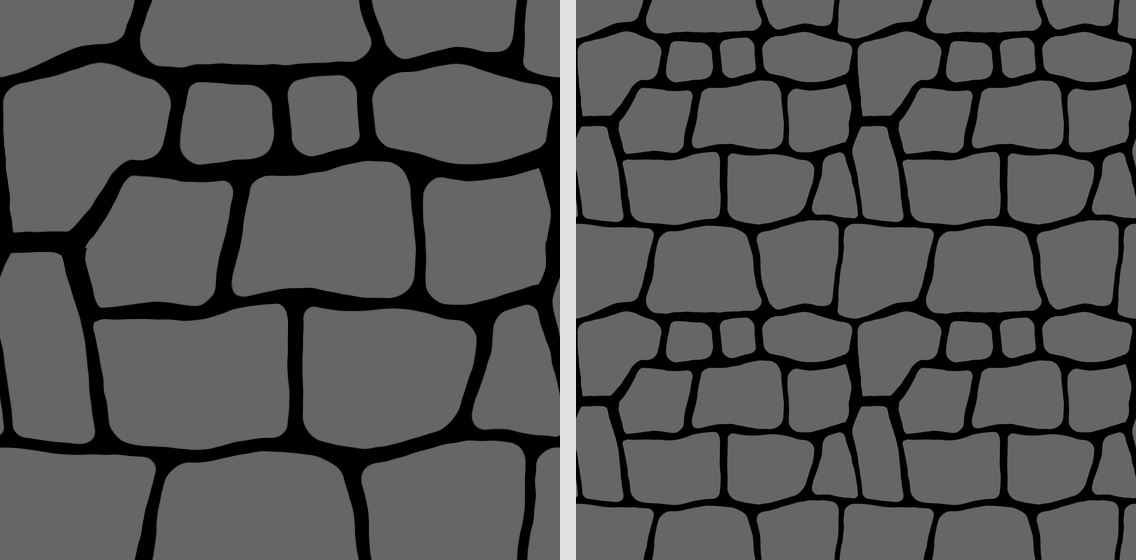
Left, the tile; right, the same tile 2 across and 2 down.
Write a Shadertoy shader that draws this texture.

```glsl
// Dry stone wall: flat grey rounded blocks separated by uneven black joints.
// Four wavy courses are split by slanted joints; two of the course lines meet
// near the left so that blocks interlock. Everything wraps on the unit square.

#define STONE_GREY 0.40
#define JOINT_HALF_WIDTH 0.0138
#define JOINT_VARIATION 0.006
#define COURSE_WAVE 0.026
#define JOINT_SLANT 0.24
#define JOINT_JITTER 0.28
#define RADIUS_MIN 0.014
#define RADIUS_MAX 0.052
#define EDGE_WOBBLE 0.007
#define EDGE_NICKS 0.0014
#define PINCH_HEIGHT 0.57

const float PI = 3.14159265;

// Per course, from the bottom up
const vec4 COURSE_BASE = vec4(0.20, 0.46, 0.70, 0.88);
const vec4 COURSE_MIDDLE = vec4(0.33, 0.58, 0.79, 1.04);
const vec4 STONE_COUNT = vec4(4.0, 3.0, 4.0, 3.0);
const vec4 COURSE_OFFSET = vec4(0.0, 0.05, 0.0, 0.26);
const vec4 WIDTH_SKEW = vec4(-0.085, 0.0, 0.07, 0.02);

float wrapHalf(float x) { return x - floor(x + 0.5); }

float hash(vec2 p) {
    vec3 q = fract(p.xyx * vec3(0.1031, 0.1030, 0.0973));
    q += dot(q, q.yzx + 33.33);
    return fract((q.x + q.y) * q.z);
}

// Value noise in -1..1 that repeats after a whole period
float tileNoise(vec2 p, float period, float seed) {
    vec2 cell = floor(p);
    vec2 f = p - cell;
    f = f * f * (3.0 - 2.0 * f);
    vec2 lo = mod(cell, period) + seed;
    vec2 hi = mod(cell + 1.0, period) + seed;
    float low = mix(hash(lo), hash(vec2(hi.x, lo.y)), f.x);
    float high = mix(hash(vec2(lo.x, hi.y)), hash(hi), f.x);
    return 2.0 * mix(low, high, f.y) - 1.0;
}

// Height of the line below a course
float courseLine(int k, float x) {
    float y = COURSE_BASE[k];
    y += COURSE_WAVE * tileNoise(vec2(x * 6.0, float(k)), 6.0, 17.0);
    if (k == 1 || k == 2) {
        float t = wrapHalf(x - 0.075) + 0.075;
        float rampEnd = k == 2 ? 0.24 : 0.17;
        float pinch = smoothstep(-0.025, 0.015, t)
                    * (1.0 - smoothstep(0.12, rampEnd, t));
        y = mix(y, PINCH_HEIGHT, pinch);
    }
    return y;
}

// Signed distance to a course line, positive above it
float courseDistance(int k, vec2 p) {
    const float reach = 0.07;
    const float stride = 0.01;
    float here = courseLine(k, p.x);
    float height = wrapHalf(p.y - here);
    vec2 a = vec2(-reach, courseLine(k, p.x - reach) - here);
    float nearest = 1.0;
    for (int j = 1; j <= 14; j++) {
        float dx = float(j) * stride - reach;
        vec2 b = vec2(dx, courseLine(k, p.x + dx) - here);
        vec2 toPoint = vec2(0.0, height) - a;
        vec2 along = b - a;
        float t = clamp(dot(toPoint, along) / dot(along, along), 0.0, 1.0);
        nearest = min(nearest, length(toPoint - along * t));
        a = b;
    }
    return height < 0.0 ? -nearest : nearest;
}

// Horizontal place of a slanted upright joint
float uprightJoint(int row, float i, float height) {
    float count = STONE_COUNT[row];
    float t = i / count;
    vec2 id = vec2(mod(i, count), float(row));
    float jitter = JOINT_JITTER * (hash(id + 41.0) - 0.5) * sin(PI * t) / count;
    float slant = JOINT_SLANT * (2.0 * hash(id + 73.0) - 1.0);
    return COURSE_OFFSET[row] + t + WIDTH_SKEW[row] * sin(2.0 * PI * t)
         + jitter + slant * height;
}

void mainImage(out vec4 fragColor, in vec2 fragCoord) {
    vec2 uv = fragCoord / iResolution.xy;

    // Uneven outlines: broad wobble and small nicks
    vec2 wobble = vec2(tileNoise(uv * 11.0, 11.0, 5.0), tileNoise(uv * 11.0, 11.0, 29.0));
    vec2 nicks = vec2(tileNoise(uv * 43.0, 43.0, 61.0), tileNoise(uv * 43.0, 43.0, 113.0));
    vec2 p = uv + EDGE_WOBBLE * wobble + EDGE_NICKS * nicks;
    float gap = JOINT_HALF_WIDTH + JOINT_VARIATION * tileNoise(uv * 7.0, 7.0, 83.0);

    vec4 lines;
    for (int k = 0; k < 4; k++) lines[k] = courseDistance(k, p);

    // Union of all stones, each with its own four corner radii
    float inside = -1.0;
    for (int row = 0; row < 4; row++) {
        float below = lines[row];
        float above = -lines[(row + 1) % 4];
        float height = wrapHalf(p.y - COURSE_MIDDLE[row]);
        for (float i = 0.0; i < STONE_COUNT[row]; i++) {
            float left = uprightJoint(row, i, height);
            float right = uprightJoint(row, i + 1.0, height);
            float halfWidth = 0.5 * (right - left);
            float dx = wrapHalf(p.x - 0.5 * (left + right));
            vec4 sides = vec4(halfWidth + dx, halfWidth - dx, below, above) - gap;
            vec2 corner = vec2(dx < 0.0 ? 0.0 : 1.0, below < above ? 0.0 : 1.0);
            float radius = mix(RADIUS_MIN, RADIUS_MAX,
                               hash(vec2(i, row) * 2.0 + corner + 131.0));
            inside = max(inside, radius - length(max(radius - sides, 0.0)));
        }
    }

    float pixel = 0.8 / min(iResolution.x, iResolution.y);
    fragColor = vec4(vec3(STONE_GREY * smoothstep(-pixel, pixel, inside)), 1.0);
}
```
